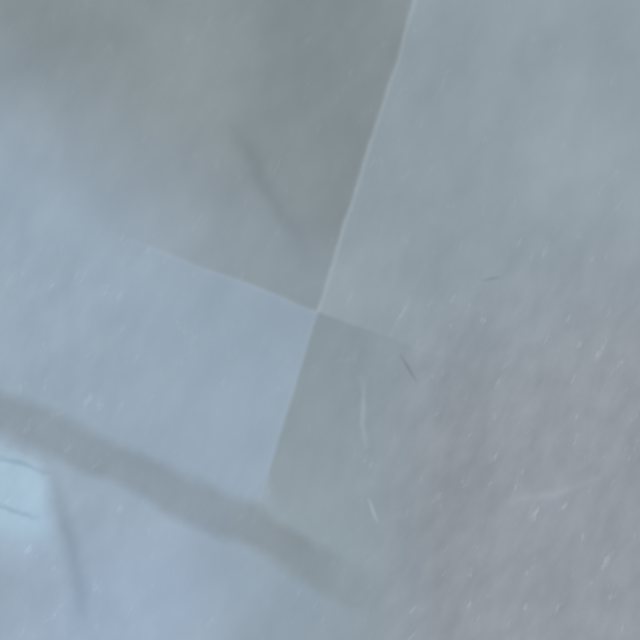
A WebGL 1 fragment shader for this texture:

```glsl
precision highp float;
uniform vec2 u_resolution;

#define JUNCTION vec2(0.497, 0.514)
#define SEAM_LEAN 0.31
#define CROSS_SLOPE -0.375
#define SEAM_SOFT 0.005
#define MOTTLE 0.040
#define GRAIN 0.040
#define STONE_GREY vec3(0.525, 0.567, 0.588)
#define STONE_BLUE vec3(0.595, 0.662, 0.722)
#define STONE_COOL vec3(0.562, 0.615, 0.643)
#define STONE_WARM vec3(0.580, 0.606, 0.638)

vec2 hashGradient(vec2 cell) {
  float h = fract(sin(dot(cell, vec2(127.1, 311.7))) * 43758.545);
  return vec2(cos(6.2832 * h), sin(6.2832 * h));
}

float gradientNoise(vec2 p) {
  vec2 i = floor(p), f = fract(p);
  vec2 w = f * f * f * (f * (f * 6.0 - 15.0) + 10.0);
  float a = dot(hashGradient(i), f);
  float b = dot(hashGradient(i + vec2(1.0, 0.0)), f - vec2(1.0, 0.0));
  float c = dot(hashGradient(i + vec2(0.0, 1.0)), f - vec2(0.0, 1.0));
  float d = dot(hashGradient(i + 1.0), f - 1.0);
  return mix(mix(a, b, w.x), mix(c, d, w.x), w.y);
}

float fbm(vec2 p) {
  float sum = 0.0, amp = 0.6;
  for (int i = 0; i < 5; i++) {
    sum += amp * gradientNoise(p);
    p = mat2(1.6, 1.2, -1.2, 1.6) * p + 3.7;
    amp *= 0.52;
  }
  return sum;
}

float glow(vec2 p, vec2 center, vec2 radius) {
  vec2 q = (p - center) / radius;
  return exp(-dot(q, q));
}

// Soft tapered stroke from a to b
float stroke(vec2 p, vec2 a, vec2 b, float width) {
  vec2 ab = b - a;
  float h = clamp(dot(p - a, ab) / dot(ab, ab), 0.0, 1.0);
  float d = length(p - a - ab * h) / width;
  return exp(-d * d) * (0.35 + 0.65 * sin(3.1416 * h));
}

void main() {
  vec2 uv = gl_FragCoord.xy / u_resolution;
  vec2 warp = vec2(fbm(uv * 9.0), fbm(uv * 9.0 + 31.0));
  vec2 p = uv + 0.022 * warp;
  vec2 q = uv + 0.006 * warp;

  // Signed offsets from the two crossing seams
  vec2 rel = q - JUNCTION;
  float seam = rel.x - SEAM_LEAN * rel.y;
  float cross = rel.y - CROSS_SLOPE * rel.x;
  float seamFade = smoothstep(0.14, 0.27, uv.y);
  float soft = mix(0.12, SEAM_SOFT, seamFade);
  float right = smoothstep(-soft, soft, seam);
  float above = smoothstep(-SEAM_SOFT, SEAM_SOFT, cross);

  // Left: grey above falling to blue below
  float blueness = 1.0 - smoothstep(0.68, 1.02, p.y + 0.62 * p.x);
  vec3 left = mix(STONE_GREY, STONE_BLUE, blueness);
  left += 0.028 * glow(p, vec2(0.27, 0.83), vec2(0.12, 0.20));
  left -= 0.025 * glow(p, vec2(0.52, 0.92), vec2(0.09, 0.2));
  float crossNear = smoothstep(0.14, 0.42, uv.x);
  left = mix(left, mix(STONE_BLUE - 0.02, STONE_GREY + 0.01, above),
             0.7 * crossNear * exp(-abs(cross) * 7.0));

  // Right: cool above, warm toward the lower corner
  float warmth = smoothstep(0.65, 0.25, p.y - 0.35 * (p.x - 0.65));
  warmth *= smoothstep(0.53, 0.72, p.x);
  vec3 rightTone = mix(STONE_COOL, STONE_WARM, warmth);
  float wedge = exp(-max(seam, 0.0) * 9.0) * exp(-abs(cross) * 6.0);
  rightTone += wedge * mix(-0.038, 0.022, above);
  rightTone += 0.018 * glow(p, vec2(0.94, 0.79), vec2(0.12, 0.2));
  rightTone -= 0.022 * glow(p, vec2(0.70, 0.26), vec2(0.08, 0.22));
  vec3 color = mix(left, rightTone, right);

  // Pale lower left and the dull band crossing it
  color += vec3(0.018, 0.023, 0.04) * glow(p, vec2(0.23, 0.03), vec2(0.23, 0.16));
  color += vec3(0.012, 0.020, 0.035) * glow(p, vec2(0.46, 0.06), vec2(0.10, 0.09));
  float bandCenter = 0.355 - 0.40 * p.x - 0.16 * p.x * p.x;
  float band = smoothstep(0.048, 0.018, abs(p.y - bandCenter));
  band *= 1.0 - smoothstep(0.42, 0.64, p.x);
  color -= band * vec3(0.045, 0.057, 0.075);
  float patchMask = smoothstep(0.095, 0.06, p.x) * smoothstep(0.10, 0.19, p.y);
  patchMask *= smoothstep(0.012, -0.012, p.y - 0.305 + 0.4 * p.x);
  color += patchMask * vec3(0.045, 0.075, 0.085);

  // Broad mottling and slanted surface grain
  vec2 slanted = mat2(0.88, 0.48, -0.48, 0.88) * uv;
  float rough = 0.3 + 0.7 * smoothstep(0.5, 0.72, uv.x) * smoothstep(0.72, 0.4, uv.y);
  rough += 0.35 * smoothstep(0.35, 0.0, uv.x) * smoothstep(0.75, 0.5, uv.y);
  color += MOTTLE * fbm(slanted * vec2(9.0, 6.0) + 8.0);
  color += GRAIN * rough * fbm(slanted * vec2(42.0, 19.0));
  float fleck = smoothstep(0.22, 0.5, fbm(slanted * vec2(60.0, 24.0) + 17.0));
  color += 0.05 * rough * fleck;

  // Raised light on the seams
  float ridge = exp(-pow(seam / 0.0045, 2.0)) * seamFade;
  color += ridge * mix(0.018, 0.045, above) * (0.9 + 0.8 * warp.x);
  float crossRidge = exp(-pow(cross / 0.005, 2.0)) * smoothstep(0.14, 0.3, uv.x);
  color += 0.014 * crossRidge * (1.0 - right);

  // Dark veins
  float veins = 0.8 * stroke(p, vec2(0.37, 0.80), vec2(0.43, 0.67), 0.016);
  veins += 0.5 * stroke(p, vec2(0.42, 0.69), vec2(0.49, 0.60), 0.018);
  veins += stroke(p, vec2(0.08, 0.27), vec2(0.14, 0.02), 0.012);
  veins += 1.6 * stroke(p, vec2(-0.02, 0.30), vec2(0.08, 0.262), 0.005);
  veins += 1.3 * stroke(p, vec2(-0.02, 0.215), vec2(0.06, 0.19), 0.005);
  veins += 1.2 * stroke(q, vec2(0.625, 0.445), vec2(0.648, 0.405), 0.003);
  veins += stroke(q, vec2(0.755, 0.562), vec2(0.782, 0.567), 0.003);
  color -= 0.042 * veins;

  // Pale scrapes
  float scrapes = stroke(p, vec2(0.565, 0.41), vec2(0.572, 0.30), 0.005);
  scrapes += 1.3 * stroke(q, vec2(0.575, 0.22), vec2(0.59, 0.185), 0.003);
  scrapes += 0.5 * stroke(p, vec2(0.80, 0.21), vec2(0.94, 0.255), 0.006);
  color += 0.045 * scrapes;

  gl_FragColor = vec4(clamp(color, 0.0, 1.0), 1.0);
}
```
